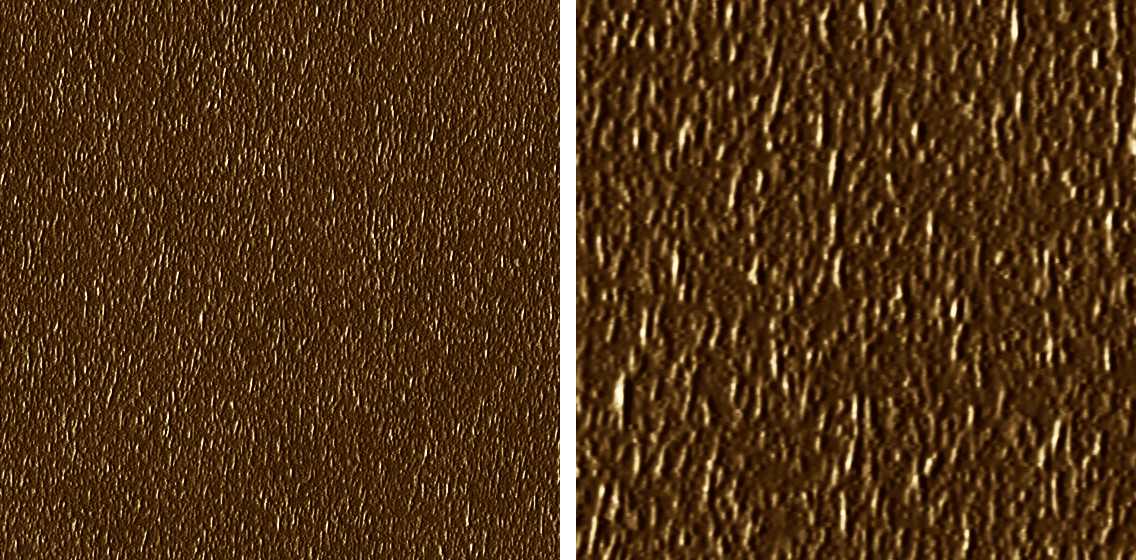
Left: the whole. Right: its middle third, enlarged.
Reproduce this texture procedurally as a WebGL 2 fragment shader.

```glsl
#version 300 es
precision highp float;

uniform vec2 u_resolution;
out vec4 fragColor;

// Integer hash of a cell and a seed, giving four values in 0..1
vec4 hashCell(ivec2 cell, int seed) {
    uvec4 v = uvec4(cell.x + 4096, cell.y + 4096, seed, seed * 7 + 3);
    v = v * 1664525u + 1013904223u;
    v.x += v.y * v.w; v.y += v.z * v.x; v.z += v.x * v.y; v.w += v.y * v.z;
    v ^= v >> 16u;
    v.x += v.y * v.w; v.y += v.z * v.x; v.z += v.x * v.y; v.w += v.y * v.z;
    return vec4(v >> 8u) / 16777216.0;
}

// Raised fibre: a lit ridge with a shadow along its right side
float fibreProfile(vec2 d, float shadowDepth) {
    float along = d.y * d.y;
    float lit = exp(-d.x * d.x);
    float shadow = exp(-(d.x - 1.7) * (d.x - 1.7));
    return (lit - shadowDepth * shadow) * exp(-along * along);
}

// Sum of jittered fibres; size is in fractions of a cell,
// and a higher rarity leaves fewer strong fibres
float fibreLayer(vec2 p, vec2 cells, vec2 size, float rarity, int seed) {
    vec2 q = p * cells;
    ivec2 home = ivec2(floor(q));
    float sum = 0.0;
    for (int j = -1; j <= 1; j++) {
        for (int i = -1; i <= 1; i++) {
            ivec2 cell = home + ivec2(i, j);
            vec4 h = hashCell(cell, seed);
            vec4 shape = hashCell(cell, seed + 31);
            vec2 d = q - vec2(cell) - mix(vec2(0.08), vec2(0.92), h.xy);
            float lean = mix(-0.08, 0.24, shape.x);
            d.x -= lean * d.y * cells.x / cells.y;
            vec2 extent = size * vec2(1.0, mix(0.6, 1.4, shape.y));
            sum += pow(h.z, rarity) * fibreProfile(d / extent, 0.7);
        }
    }
    return sum;
}

// Slow, faint change of tone across the surface
float broadTone(vec2 p) {
    return sin(p.x * 17.0 + 2.0 * sin(p.y * 9.0))
         * sin(p.y * 13.0 + 1.5 * sin(p.x * 11.0));
}

vec3 blendStop(vec3 below, vec3 above, float from, float to, float tone) {
    return mix(below, above, clamp((tone - from) / (to - from), 0.0, 1.0));
}

// Deep brown through ochre to pale cream
vec3 bronzeRamp(float tone) {
    vec3 c = vec3(0.07, 0.01, 0.0);
    c = blendStop(c, vec3(0.14, 0.04, 0.00), -2.20, -1.08, tone);
    c = blendStop(c, vec3(0.24, 0.13, 0.02), -1.08, -0.28, tone);
    c = blendStop(c, vec3(0.36, 0.23, 0.08), -0.28, 0.50, tone);
    c = blendStop(c, vec3(0.53, 0.39, 0.19), 0.50, 1.28, tone);
    c = blendStop(c, vec3(0.73, 0.60, 0.36), 1.28, 1.96, tone);
    c = blendStop(c, vec3(0.93, 0.86, 0.64), 1.96, 2.77, tone);
    return blendStop(c, vec3(1.0, 0.98, 0.88), 2.77, 4.0, tone);
}

void main() {
    vec2 p = gl_FragCoord.xy / u_resolution.y;

    // Body grains, sparse long glints and fine grit
    float grains = fibreLayer(p, vec2(128.0, 85.0), vec2(0.275, 0.44), 1.0, 11);
    float glints = fibreLayer(p, vec2(85.0, 37.0), vec2(0.18, 0.36), 3.0, 23);
    float grit = fibreLayer(p, vec2(205.0, 171.0), vec2(0.36, 0.37), 1.0, 47);

    float tone = 2.5 * grains + 3.65 * glints + 1.4 * grit;
    tone += 0.08 * broadTone(p) - 0.33;

    fragColor = vec4(bronzeRamp(tone), 1.0);
}
```
